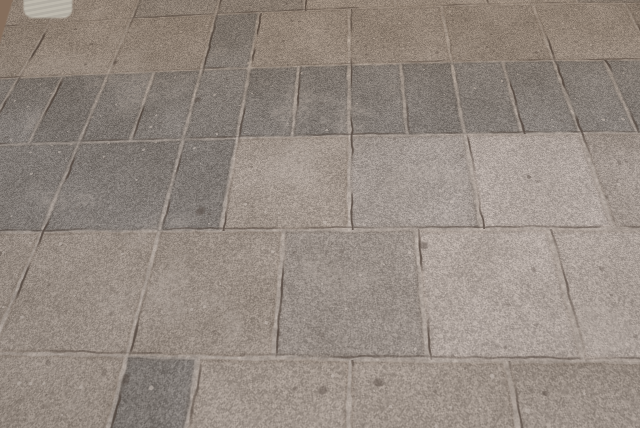
Give the GLSL for this texture, as a Shadertoy shader.

```glsl
// Weathered stone paving in perspective: square slabs, half slabs and pale mortar.

const vec3 WARM_STONE = vec3(0.610, 0.566, 0.530);
const vec3 PINK_STONE = vec3(0.668, 0.630, 0.606);
const vec3 GREY_STONE = vec3(0.520, 0.496, 0.478);
const vec3 MORTAR     = vec3(0.700, 0.664, 0.636);
const vec3 CREVICE    = vec3(0.310, 0.260, 0.230);
const vec3 BASKET     = vec3(0.740, 0.720, 0.680);
const vec3 CARD       = vec3(0.520, 0.430, 0.360);

float hash(vec2 p) {
    vec3 q = fract(p.xyx * 0.1031);
    q += dot(q, q.yzx + 33.33);
    return fract((q.x + q.y) * q.z);
}

float noise(vec2 p) {
    vec2 i = floor(p), f = fract(p);
    f = f * f * (3.0 - 2.0 * f);
    return mix(mix(hash(i), hash(i + vec2(1, 0)), f.x),
               mix(hash(i + vec2(0, 1)), hash(i + vec2(1, 1)), f.x), f.y);
}

float fbm(vec2 p) {
    float sum = 0.0, gain = 0.5;
    for (int i = 0; i < 4; i++) {
        sum += gain * noise(p);
        p = mat2(1.6, 1.2, -1.2, 1.6) * p + 17.0;
        gain *= 0.5;
    }
    return sum / 0.9375;
}

// Screen position (y downwards, height 1) to slab units on the ground.
vec2 groundPlane(vec2 s) {
    float x = s.x - 0.816, q = x / 0.816;
    float tilt = (0.047 - 0.075 * s.y) * (0.35 * q * q - 0.65 * q);
    float u = x / (0.2125 + 0.182 * s.y);
    u -= 0.035 * u * u * step(u, 0.0);               // lens bend on the left
    return vec2(u, 9.965 / (s.y - tilt + 1.055) - 0.26);
}

// Left edge and width of the slab at u in a course.
vec2 slabSpan(float u, float course) {
    if (course == 7.0) return vec2(floor(u * 2.0) * 0.5, 0.5);
    if (mod(course, 2.0) == 1.0) return vec2(floor(u - 0.5) + 0.5, 1.0);
    if (u >= -1.0) return vec2(floor(u), 1.0);
    if (u >= -1.5) return vec2(-1.5, 0.5);
    return vec2(floor(u + 0.5) - 0.5, 1.0);
}

// Sparse round marks, at most one per cell.
float flecks(vec2 g, float density, float chance, float radius) {
    vec2 q = g * density, id = floor(q);
    vec2 centre = 0.35 + 0.3 * vec2(hash(id + 7.0), hash(id + 19.0));
    float r = radius * (0.5 + hash(id + 31.0));
    float d = length(q - id - centre) + 0.3 * r * (noise(q * 9.0) - 0.5);
    return step(hash(id + 53.0), chance) * (1.0 - smoothstep(0.5 * r, r, d));
}

// Fine sand, turned off the slab axes.
float grain(vec2 g) {
    vec2 q = mat2(0.8, 0.6, -0.6, 0.8) * g;
    return 0.15 * (noise(q * 115.0) - 0.5) + 0.055 * (noise(q * 52.0) - 0.5);
}

vec3 stoneColour(vec2 g, vec2 id, bool halfSlab) {
    // Paler slabs gather right of the middle; grey ones are half slabs or at the sides.
    float pale = 1.0 - smoothstep(0.4, 2.2, length(id - vec2(0.8, 5.8)));
    vec3 col = mix(WARM_STONE, PINK_STONE, pale);
    float sideGrey = id.y == 6.0 && id.x < -2.0 ? 0.9 : 0.35 * step(hash(id * 2.0 + 41.0), 0.25);
    col = mix(col, GREY_STONE, halfSlab ? 0.95 : sideGrey);
    col += 0.035 * (hash(id * 2.0 + 83.0) - 0.5);

    // Broad stains, then sandy grain.
    col += vec3(0.085, 0.088, 0.095) * (fbm(g * 2.6 + id * 5.0) - 0.5);
    col += grain(g);

    // Dark spots, pale chips and scuffed patches.
    col = mix(col, CREVICE, 0.40 * flecks(g, 3.0, 0.09, 0.10));
    col = mix(col, CREVICE, 0.25 * flecks(g + 9.3, 14.0, 0.03, 0.25));
    col = mix(col, MORTAR + 0.05, 0.7 * flecks(g + 4.7, 11.0, 0.07, 0.15));
    float scuff = smoothstep(0.60, 0.78, fbm(g * 2.3 + 31.0)) * noise(g * 45.0);
    return mix(col, MORTAR, 0.5 * scuff);
}

vec3 paving(vec2 g, vec2 px) {
    vec2 drift = vec2(noise(g * 5.0), noise(g * 5.0 + 50.0)) - 0.5;
    vec2 chips = vec2(noise(g * 24.0 + 70.0), noise(g * 24.0 + 90.0)) - 0.5;
    vec2 edged = g + 0.008 * drift + 0.006 * chips;
    float course = floor(edged.y);
    vec2 span = slabSpan(edged.x, course);
    vec2 id = vec2(span.x, course);
    vec3 col = stoneColour(g, id, span.y < 0.75);

    // Soft mortar joints with ragged width and uneven strength.
    vec2 low = edged - id;
    vec2 edge = min(low, vec2(span.y, 1.0) - low);
    vec2 halfWidth = vec2(0.015, 0.014) * (0.6 + 0.8 * noise(g * 11.0 + 8.0));
    vec2 soft = px * 0.8 + 0.003;
    vec2 joint = 1.0 - smoothstep(halfWidth - soft, halfWidth + soft, edge);
    joint *= vec2(0.95, 0.85) * (0.6 + 0.4 * noise(g * 7.0 + 60.0));

    // Brown grime beside joints, with a broken thin crevice on one side.
    float grime = 1.0 - smoothstep(0.0, 0.05, min(edge.x, edge.y));
    vec2 crack = 1.0 - smoothstep(vec2(0.002), 0.004 + px, abs(low - halfWidth - 0.007));
    float broken = smoothstep(0.35, 0.75, noise(g * 4.5 + 22.0));
    col *= 1.0 - grime * vec3(0.10, 0.12, 0.14);
    vec3 fill = MORTAR + 0.12 * (noise(g * 40.0 + 3.0) - 0.5) + 0.6 * grain(g + 5.0);
    col = mix(col, fill, max(joint.x, joint.y));
    return mix(col, CREVICE, 0.75 * broken * max(crack.x, 0.6 * crack.y));
}

void mainImage(out vec4 fragColor, in vec2 fragCoord) {
    vec2 s = fragCoord / iResolution.y;
    s.y = 1.0 - s.y;
    float aa = 1.5 / iResolution.y;
    vec2 g = groundPlane(s);
    vec3 col = paving(g, fwidth(g));

    // Light falls off towards the far and left sides, where it turns browner.
    float far = 1.0 - smoothstep(0.0, 0.4, s.y);
    col *= 1.04 - 0.12 * length((s - vec2(0.95, 0.55)) * vec2(0.8, 1.0));
    col *= mix(vec3(1.0), vec3(0.95, 0.92, 0.88), far);

    // Basket foot and card edge in the far corner.
    float basket = length(max(abs(s - vec2(0.112, 0.0)) - vec2(0.035, 0.020), 0.0)) - 0.022;
    vec3 weave = BASKET - 0.05 * smoothstep(0.3, 0.7, abs(fract(s.y * 80.0 + s.x * 15.0) * 2.0 - 1.0));
    col = mix(col, weave, 1.0 - smoothstep(-aa, aa, basket));
    float card = s.x + 0.3 * s.y - 0.03;
    col = mix(col, CARD, 1.0 - smoothstep(-aa, aa, card));

    fragColor = vec4(clamp(col, 0.0, 1.0), 1.0);
}
```
